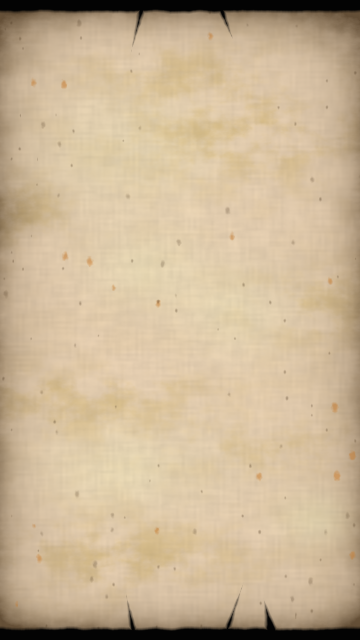
A Shadertoy shader for this texture:

```glsl
// Aged parchment with scorched margins, ochre stains and torn black ends.
#define PAPER vec3(0.895, 0.805, 0.690)
#define CREAM vec3(0.905, 0.845, 0.705)
#define OCHRE vec3(0.800, 0.690, 0.440)
#define UMBER vec3(0.300, 0.220, 0.130)
#define RUST vec3(0.780, 0.490, 0.200)
#define VOID_COLOR vec3(0.010)
#define END_MARGIN 0.0165
#define RAGGEDNESS 0.005
#define STAIN_AMOUNT 0.62
#define BURN_AMOUNT 0.60
#define GRAIN_AMOUNT 0.030

float hash(vec2 p) {
    vec3 q = fract(vec3(p.xyx) * 0.1031);
    q += dot(q, q.yzx + 33.33);
    return fract((q.x + q.y) * q.z);
}

float noise(vec2 p) {
    vec2 i = floor(p), f = fract(p);
    f = f * f * (3.0 - 2.0 * f);
    return mix(mix(hash(i), hash(i + vec2(1, 0)), f.x),
               mix(hash(i + vec2(0, 1)), hash(i + vec2(1, 1)), f.x), f.y);
}

float fbm(vec2 p) {
    float sum = 0.0, amp = 0.5;
    for (int i = 0; i < 5; i++) {
        sum += amp * noise(p);
        p = mat2(1.6, 1.2, -1.2, 1.6) * p + 17.3;
        amp *= 0.5;
    }
    return sum;
}

// Soft elliptical patch of influence.
float patchAt(vec2 uv, vec2 center, vec2 radius) {
    vec2 d = (uv - center) / radius;
    return exp(-dot(d, d));
}

// Leaning wedge cut; q.y is the depth measured from the paper end.
float tear(vec2 q, float x, float depth, float width, float lean) {
    return abs(q.x - x - lean * q.y) - width * (1.0 - q.y / depth);
}

// Positive on the paper, negative in the void.
float paperDistance(vec2 p) {
    float rag = (fbm(vec2(p.x * 45.0, floor(p.y * 2.0) * 9.0)) - 0.5) * RAGGEDNESS;
    vec2 top = vec2(p.x, 1.0 - END_MARGIN - p.y);
    vec2 low = vec2(p.x, p.y - END_MARGIN);
    float wobble = (noise(p * 160.0) - 0.5) * 0.0015;
    float d = min(top.y, low.y) + rag;
    d = min(d, tear(top, 0.221, 0.024, 0.0025, -0.25) + wobble);
    d = min(d, tear(top, 0.346, 0.019, 0.0030, 0.40) + wobble);
    d = min(d, tear(low, 0.208, 0.021, 0.0025, -0.20) + wobble);
    d = min(d, tear(low, 0.355, 0.025, 0.0022, 0.35) + wobble);
    return min(d, tear(low, 0.424, 0.029, 0.0065, -0.25) + wobble);
}

// One jittered fleck per cell, kept with the given probability.
float flecks(vec2 p, float cells, float chance, float seed) {
    vec2 g = p * cells, id = floor(g) + seed;
    vec2 center = 0.3 + 0.4 * vec2(hash(id + 3.1), hash(id + 8.7));
    vec2 d = (fract(g) - center) * vec2(1.25, 0.85);
    float radius = mix(0.05, 0.16, hash(id + 5.9));
    float shape = length(d) + (noise(p * 300.0) - 0.5) * 0.08;
    float soft = 0.04 + cells / iResolution.y;
    return step(hash(id), chance) * (1.0 - smoothstep(radius - soft, radius + soft, shape));
}

void mainImage(out vec4 fragColor, in vec2 fragCoord) {
    vec2 uv = fragCoord / iResolution.xy;
    vec2 p = uv * vec2(0.5625, 1.0);
    float side = min(uv.x, 1.0 - uv.x) * 0.5625;
    float end = max(min(uv.y, 1.0 - uv.y) - END_MARGIN, 0.0);
    float cloud = fbm(p * 7.0 + 4.0);
    float mottle = fbm(p * vec2(22.0, 30.0) + 11.0);
    float fine = fbm(p * vec2(70.0, 95.0));

    // Pale, worn patches
    float pale = patchAt(uv, vec2(0.34, 0.76), vec2(0.24, 0.10))
               + patchAt(uv, vec2(0.40, 0.58), vec2(0.15, 0.06))
               + patchAt(uv, vec2(0.65, 0.52), vec2(0.17, 0.07))
               + patchAt(uv, vec2(0.38, 0.27), vec2(0.25, 0.07))
               + patchAt(uv, vec2(0.87, 0.19), vec2(0.10, 0.04));
    vec3 color = mix(PAPER, CREAM, clamp(pale * (0.4 + cloud), 0.0, 1.0));
    color *= 0.97 + 0.06 * cloud;

    // Ochre stains, broken up by noise
    float zone = 0.12 + patchAt(uv, vec2(0.68, 0.79), vec2(0.32, 0.075))
               + 0.6 * patchAt(uv, vec2(0.50, 0.89), vec2(0.28, 0.04))
               + 0.8 * patchAt(uv, vec2(0.25, 0.37), vec2(0.33, 0.05))
               + 0.5 * patchAt(uv, vec2(0.28, 0.398), vec2(0.32, 0.008))
               + 0.7 * patchAt(uv, vec2(0.88, 0.52), vec2(0.18, 0.06))
               + 0.6 * patchAt(uv, vec2(0.75, 0.30), vec2(0.30, 0.04))
               + 0.9 * patchAt(uv, vec2(0.35, 0.13), vec2(0.34, 0.06))
               + 0.8 * patchAt(uv, vec2(0.06, 0.67), vec2(0.15, 0.05));
    float blotch = smoothstep(0.36, 0.68, mottle * 0.65 + fine * 0.2 + cloud * 0.15);
    color = mix(color, OCHRE, clamp(zone * blotch * STAIN_AMOUNT, 0.0, 0.6));

    // Scorched margins and dirty corners
    float burn = 0.55 * exp(-side / 0.026) + 0.16 * exp(-side / 0.09)
               + 0.85 * exp(-end / 0.022) + 0.13 * exp(-end / 0.09);
    burn += 0.3 * patchAt(uv, vec2(0.98, 0.96), vec2(0.16, 0.05))
          + 0.2 * patchAt(uv, vec2(0.02, 0.95), vec2(0.13, 0.06))
          + 0.2 * patchAt(uv, vec2(0.03, 0.67), vec2(0.11, 0.04));
    burn *= 0.55 + 0.6 * mottle + 0.35 * fine;
    color = mix(color, UMBER, clamp(burn * BURN_AMOUNT, 0.0, 0.85));

    // Rusty and brown flecks, denser at the sides
    float nearSide = exp(-side / 0.06);
    color = mix(color, RUST, 0.55 * flecks(p, 26.0, 0.025 + 0.10 * nearSide, 7.0));
    color = mix(color, UMBER, 0.25 * flecks(p, 38.0, 0.025 + 0.05 * nearSide, 41.0));
    color = mix(color, UMBER, 0.35 * flecks(p, 75.0, 0.015 + 0.06 * nearSide, 83.0));

    // Fibre grain and faint horizontal weave
    float weave = noise(p * vec2(30.0, 240.0)) + noise(p * vec2(220.0, 40.0)) - 1.0;
    color *= 1.0 + GRAIN_AMOUNT * (weave + 2.0 * (fine - 0.5));

    // Torn silhouette with a charred rim
    float d = paperDistance(p);
    float pixel = 1.0 / iResolution.y;
    color *= mix(0.5, 1.0, smoothstep(0.0, 0.005, d));
    color = mix(VOID_COLOR, color, smoothstep(-pixel, pixel, d));
    fragColor = vec4(color, 1.0);
}
```
